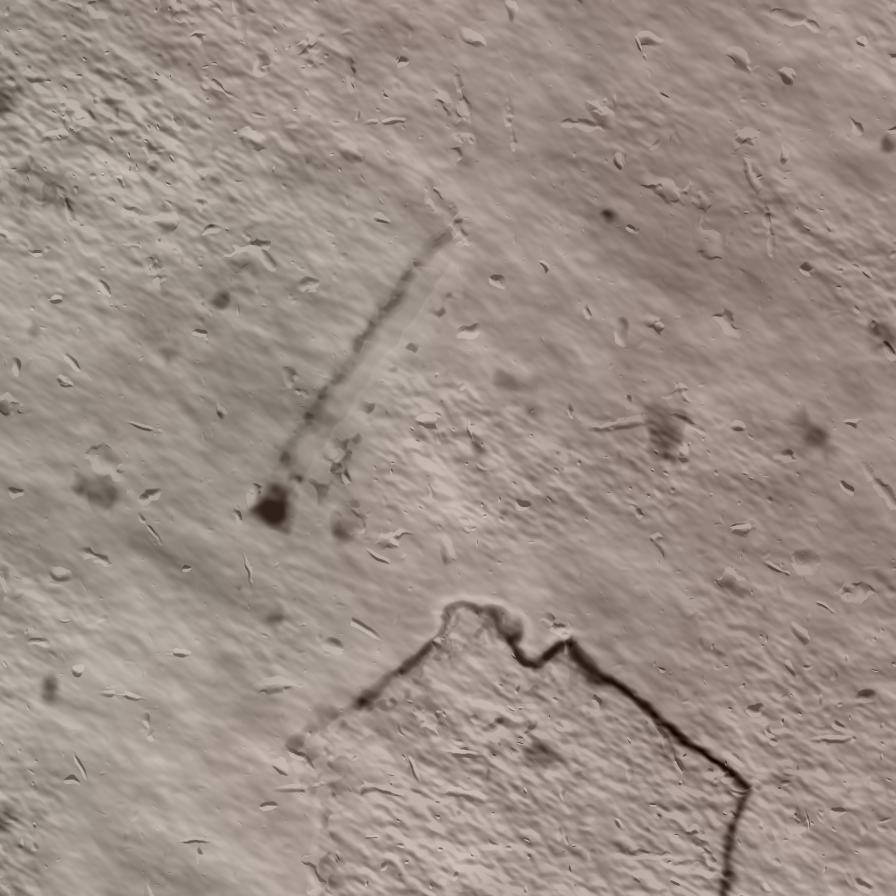
This texture is drawn by a Shadertoy shader. Its source:

```glsl
// Weathered clay plaster: a relief of noise, chips, scratches and pits lit from
// above, with one long groove ending in a hole and a broken-out patch with a
// dark cracked edge at the bottom.

#define BASE_TONE 0.576
#define RELIEF 0.0062
#define GRAIN 0.0026
#define CHIP_DEPTH 0.0014
#define SCRATCH_DEPTH 0.0009
#define GROOVE_DEPTH 0.0022
#define PATCH_DEPTH 0.0024
#define MOTTLE 0.20
#define LIGHT_DIR vec2(0.22, 0.975)
#define CLAY_TINT vec3(0.054, 0.0, -0.027)
#define HOLE_COLOR vec3(0.19, 0.13, 0.10)

float hash1(vec2 p) {
    vec3 q = fract(p.xyx * 0.1031);
    q += dot(q, q.yzx + 33.33);
    return fract((q.x + q.y) * q.z);
}

vec3 hash3(vec2 p) {
    vec3 q = fract(p.xyx * vec3(0.1031, 0.1030, 0.0973));
    q += dot(q, q.yxz + 33.33);
    return fract((q.xxy + q.yzz) * q.zyx);
}

float noise(vec2 p) {
    vec2 i = floor(p), f = fract(p);
    f = f * f * (3.0 - 2.0 * f);
    float low = mix(hash1(i), hash1(i + vec2(1, 0)), f.x);
    float high = mix(hash1(i + vec2(0, 1)), hash1(i + vec2(1, 1)), f.x);
    return mix(low, high, f.y);
}

float fbm(vec2 p, int octaves) {
    float sum = 0.0, amp = 0.5;
    for (int i = 0; i < octaves; i++) {
        sum += amp * (noise(p) - 0.5);
        p = mat2(1.6, 1.2, -1.2, 1.6) * p + 17.3;
        amp *= 0.5;
    }
    return sum;
}

vec2 wobble(vec2 p) { return vec2(fbm(p, 2), fbm(p + 41.0, 2)); }
float band(float x, float width) { return exp(-x * x / (width * width)); }
float within(float full, float none, float x) { return 1.0 - smoothstep(full, none, x); }

// Scattered crumbled marks, mostly falling to the right: pits below 0, bumps above
float marks(vec2 p, float cells, float aspect, float share, float bumps, float grit) {
    vec2 g = p * cells, first = floor(g - 0.5);
    float sum = 0.0;
    for (int k = 0; k < 4; k++) {
        vec2 cell = first + vec2(k & 1, k >> 1);
        vec3 place = hash3(cell + 7.0 * cells);
        if (place.z > share) continue;
        vec3 form = fract(place * 61.0);
        float angle = -0.65 + 1.7 * (form.x - 0.5);
        vec2 axis = vec2(cos(angle), sin(angle)), d = g - cell - place.xy;
        d = vec2(dot(d, axis), aspect * dot(d, vec2(-axis.y, axis.x)));
        float size = mix(0.14, 0.46, form.y * form.y);
        float mask = within(0.1, 1.0, length(d) / size + max(grit, 0.0));
        sum += mask * (form.z < bumps ? 1.0 : -1.0);
    }
    return sum;
}

// Groove: x = distance from its axis, y = signed side, z = position along it
vec3 groove(vec2 p) {
    vec2 span = vec2(0.178, 0.262), d = p - vec2(0.318, 0.445);
    float t = clamp(dot(d, span) / dot(span, span), 0.0, 1.0);
    float side = dot(d, normalize(vec2(span.y, -span.x)));
    return vec3(length(d - span * t), side, t);
}

// Signed distance to the broken patch, negative inside
float brokenPatch(vec2 p) {
    float d = max(0.342 - p.x, dot(p - vec2(0.41, 0.225), vec2(-0.69, 0.72)));
    d = max(d, dot(p - vec2(0.55, 0.292), vec2(0.24, 0.97)));
    d = max(d, dot(p - vec2(0.73, 0.202), vec2(0.62, 0.78)));
    return max(d, p.x - 0.82 - 0.1 * p.y);
}

float height(vec2 p, vec2 fine, vec2 broad, float rough) {
    vec2 q = p + fine, slanted = mat2(0.66, 0.75, -0.46, 1.08) * p;
    float grit = 3.0 * fbm(p * 75.0 + 9.0, 2);
    vec3 g = groove(q);
    float inGroove = within(mix(0.012, -0.005, smoothstep(-0.01, 0.01, g.y)), 0.034, g.x);
    float surface = GRAIN * rough * fbm(slanted * 70.0, 2)
        + CHIP_DEPTH * marks(q, 14.0, 1.9, 0.65, 0.45, grit)
        + SCRATCH_DEPTH * marks(p + 0.4 * fine, 8.0, 6.0, 0.75, 0.5, grit)
        + 0.4 * CHIP_DEPTH * rough * marks(q, 48.0, 1.6, 0.35, 0.2, 0.0);
    return RELIEF * fbm(slanted * 10.0, 4) + surface * (1.0 - 0.85 * inGroove)
        - GROOVE_DEPTH * inGroove - PATCH_DEPTH * within(-0.01, 0.007, brokenPatch(p + broad));
}

void mainImage(out vec4 fragColor, in vec2 fragCoord) {
    vec2 p = fragCoord / iResolution.xy;

    // Ragged outlines and rough areas
    vec2 fine = 0.02 * wobble(p * 50.0), q = p + fine;
    float right = smoothstep(0.56, 0.72, p.x);
    vec2 broad = mix(0.11, 0.035, right) * wobble(p * 15.0) + mix(1.2, 0.5, right) * fine;
    float edge = brokenPatch(p + broad);
    float rough = 0.2 + 0.6 * smoothstep(0.0, 0.2, fbm(p * 6.0 + 5.0, 2))
        + 0.6 * within(0.05, 0.36, length((p - vec2(0.14, 0.9)) * vec2(0.8, 1.0)))
        + 0.5 * smoothstep(0.05, 0.3, p.x - p.y - 0.5) + 0.35 * within(-0.02, 0.01, edge);

    // Relief lighting along the light direction, and broad mottling
    float stepSize = 0.0018;
    float shade = height(p, fine, broad, rough)
        - height(p + stepSize * LIGHT_DIR, fine, broad, rough);
    float tone = BASE_TONE + clamp(shade / stepSize, -0.24, 0.10);
    tone += MOTTLE * fbm(p * 4.0 + 3.0, 3) + 0.6 * MOTTLE * fbm(p * 24.0, 3);
    tone -= 0.035 * smoothstep(0.6, 1.6, p.x + p.y);

    // Dark pits, and a crumbled hollow with a pale ridge at the upper left
    float crumbs = smoothstep(0.02, 0.16, fbm(p * 75.0, 2));
    tone += 0.25 * marks(q, 9.0, 1.3, 0.22, 0.0, 1.0 - 1.6 * noise(p * 45.0));
    tone += 0.13 * rough * marks(q, 40.0, 1.4, 0.12, 0.0, 0.0);
    tone -= (0.08 + 0.1 * crumbs) * within(0.01, 0.05, length(q + broad - vec2(0.055, 0.785)));
    tone += 0.09 * within(0.2, 1.0, length((q - vec2(0.115, 0.808)) / vec2(0.06, 0.02)));

    // Groove rims, crumbs and bright upper end
    vec3 g = groove(q);
    float along = smoothstep(0.0, 0.1, g.z) * within(0.9, 1.0, g.z);
    tone -= (0.06 + 0.10 * crumbs) * along * band(g.y + 0.027, 0.009);
    tone -= 0.20 * along * crumbs * band(g.y - 0.027, 0.012);
    tone += 0.13 * within(0.005, 0.034, length(q - vec2(0.508, 0.712)));

    // Cracked edge: dark on the right, rubble on the left, pale lip on top
    float gaps = smoothstep(0.0, 0.13, fbm(p * 22.0 + 9.0, 2));
    tone -= mix(0.22 * gaps, 0.31, right) * band(edge + 0.003, mix(0.010, 0.006, right));
    tone -= 0.13 * crumbs * (1.0 - right) * band(edge + 0.025, 0.022);
    tone += 0.11 * within(0.62, 0.72, p.x) * smoothstep(0.42, 0.52, p.x) * band(edge - 0.012, 0.008);

    // Pink clay to the right, cooler grey to the lower left
    float pink = smoothstep(-0.5, 0.6, p.x - 0.5 + 1.4 * fbm(p * 3.0 + 20.0, 2)) - 0.5;
    vec3 color = vec3(tone) + CLAY_TINT + pink * vec3(0.022, -0.014, -0.004);

    // Deep hole at the foot of the groove
    float hole = length((p + 1.2 * fine + 0.15 * broad - vec2(0.309, 0.434)) * vec2(0.95, 1.1));
    color = mix(color, HOLE_COLOR, within(0.011, 0.030, hole));
    fragColor = vec4(clamp(color, 0.0, 1.0), 1.0);
}
```
